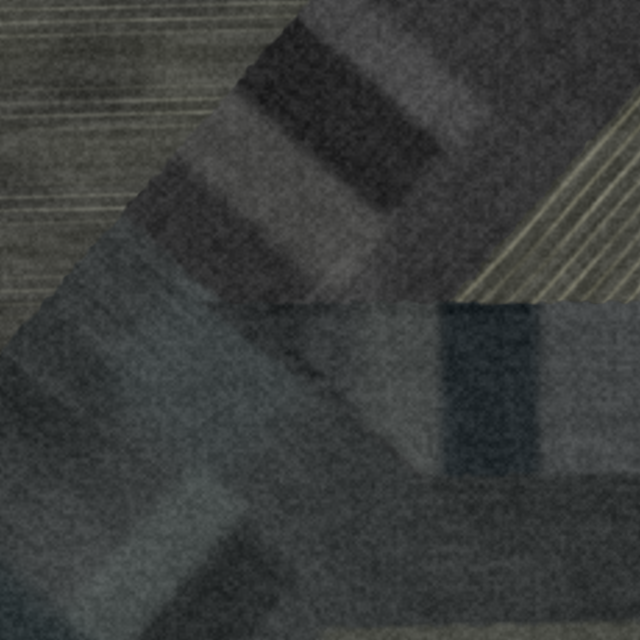
Write a three.js fragment shader that draws this texture.

```glsl
varying vec2 vUv;

const vec2 ALONG = vec2(0.66, 0.75);
const vec2 ACROSS = vec2(0.75, -0.66);

float hash(vec2 p) {
  return fract(sin(dot(p, vec2(127.1, 311.7))) * 43758.5453);
}

float noise(vec2 p) {
  vec2 i = floor(p);
  vec2 f = fract(p);
  f = f * f * (3.0 - 2.0 * f);
  return mix(mix(hash(i), hash(i + vec2(1.0, 0.0)), f.x),
             mix(hash(i + vec2(0.0, 1.0)), hash(i + 1.0), f.x), f.y);
}

float fbm(vec2 p) {
  float sum = 0.0;
  float weight = 0.5;
  for (int i = 0; i < 4; i++) {
    sum += weight * noise(p);
    p = p * 2.03 + 17.3;
    weight *= 0.5;
  }
  return sum;
}

float edge(float at, float x, float blur) {
  return smoothstep(at - blur, at + blur, x);
}

// Soft rectangle between two corners
float patchMask(vec2 p, vec2 low, vec2 high, float blur) {
  vec2 a = smoothstep(low - blur, low + blur, p);
  vec2 b = smoothstep(high - blur, high + blur, p);
  return a.x * a.y * (1.0 - b.x) * (1.0 - b.y);
}

// Long threads running along the first axis, centred on zero
float threads(vec2 p, float density) {
  return noise(p * vec2(density * 0.07, density)) +
         0.6 * noise(p * vec2(density * 0.2, density * 1.7) + 9.0) - 0.8;
}

vec3 diagonalBand(vec2 q) {
  vec3 c = vec3(0.205, 0.205, 0.207);
  c += 0.075 * patchMask(q, vec2(1.04, -0.34), vec2(1.13, 0.03), 0.018);
  c -= 0.055 * patchMask(q, vec2(0.89, -0.34), vec2(1.035, 0.01), 0.014);
  c += vec3(0.08, 0.08, 0.072) * patchMask(q, vec2(0.75, -0.34), vec2(0.885, 0.04), 0.025);
  c -= 0.018 * patchMask(q, vec2(0.62, -0.34), vec2(0.745, 0.0), 0.015);
  c += 0.03 * patchMask(q, vec2(0.63, 0.0), vec2(0.82, 0.12), 0.04);
  return c + 0.026 * threads(q, 110.0) + 0.014 * threads(q.yx, 90.0);
}

vec3 lowerWeave(vec2 q) {
  vec3 c = vec3(0.222, 0.236, 0.237);
  c += vec3(0.03, 0.04, 0.042) * patchMask(q, vec2(0.4, -0.16), vec2(0.63, 0.1), 0.05);
  c -= 0.04 * patchMask(q, vec2(0.25, -0.34), vec2(0.44, -0.09), 0.045);
  c += vec3(0.055, 0.065, 0.06) * patchMask(q, vec2(0.09, 0.045), vec2(0.41, 0.155), 0.022);
  c += 0.035 * patchMask(q, vec2(0.1, -0.09), vec2(0.23, 0.07), 0.03);
  c -= 0.055 * patchMask(q, vec2(-0.2, 0.157), vec2(0.39, 0.29), 0.014);
  c -= 0.02 * patchMask(q, vec2(0.42, 0.18), vec2(0.65, 0.5), 0.04);
  c -= vec3(0.045, 0.025, 0.018) * (1.0 - edge(0.09, q.x, 0.035));
  float strandFade = 0.4 + 0.6 * (1.0 - edge(-0.1, q.y, 0.12));
  return c + 0.05 * strandFade * threads(q.yx, 75.0);
}

vec3 horizontalBand(vec2 p) {
  vec3 c = vec3(0.225, 0.237, 0.24);
  c -= 0.035 * patchMask(p, vec2(0.3, 0.3), vec2(0.48, 0.54), 0.025);
  c += vec3(0.055, 0.057, 0.05) * patchMask(p, vec2(0.56, 0.2), vec2(0.685, 0.56), 0.025);
  c -= vec3(0.085, 0.07, 0.06) * patchMask(p, vec2(0.69, 0.2), vec2(0.84, 0.56), 0.014);
  c += 0.042 * edge(0.85, p.x, 0.018);
  return c + 0.022 * threads(p, 95.0) + 0.014 * threads(p.yx, 100.0);
}

vec3 lowerBand(vec2 p) {
  vec3 c = vec3(0.188, 0.2, 0.2);
  c += 0.03 * patchMask(p, vec2(0.68, 0.04), vec2(0.87, 0.16), 0.05);
  return c + 0.035 * threads(p, 85.0);
}

// Pale ribs gathered into groups
vec3 ribbedCloth(vec2 p) {
  float y = p.y - 0.025 * p.x;
  float group = 0.5 + 0.5 * cos((y - 0.825) * 43.3);
  float rib = pow(0.5 + 0.5 * cos(y * 300.0), 3.0);
  float wear = 0.45 + 0.8 * noise(vec2(p.x * 8.0, y * 50.0));
  vec3 c = mix(vec3(0.235, 0.237, 0.225), vec3(0.29, 0.293, 0.265), noise(p * vec2(7.0, 13.0)));
  c -= 0.035 * patchMask(p, vec2(0.08, 0.84), vec2(0.24, 0.97), 0.03);
  c += vec3(0.125, 0.125, 0.11) * group * group * rib * wear;
  return c + 0.06 * threads(vec2(p.x, y), 80.0);
}

vec3 diagonalRibs(vec2 q) {
  float rib = pow(0.5 + 0.5 * cos((q.y + 0.008 * noise(q * 7.0)) * 225.0), 4.0);
  float wear = 0.35 + 0.8 * noise(q * vec2(9.0, 35.0));
  vec3 c = vec3(0.268, 0.27, 0.242) + vec3(0.16, 0.155, 0.125) * rib * wear;
  return c + 0.075 * threads(q, 100.0);
}

void main() {
  vec2 p = vUv;
  vec2 frayed = p + 0.008 * (vec2(noise(p * 85.0), noise(p * 85.0 + 31.0)) - 0.5);
  vec2 q = vec2(dot(p, ALONG), dot(p, ACROSS));
  vec2 f = vec2(dot(frayed, ALONG), dot(frayed, ACROSS));

  // Overlapping pieces of cloth
  vec3 c = mix(lowerWeave(q), diagonalBand(q), edge(0.625, f.x, 0.012));
  float right = edge(0.63, f.x + 0.08 * (0.25 - f.y) * step(f.y, 0.25), 0.007);
  float upper = edge(0.527, frayed.y, 0.004);
  c = mix(c, horizontalBand(p), right * (1.0 - upper));
  float lower = edge(0.66, frayed.x, 0.025) * (1.0 - edge(0.257 + 0.02 * (p.x - 0.7), frayed.y, 0.007));
  c = mix(c, lowerBand(p), lower);
  c = mix(c, ribbedCloth(p), 1.0 - edge(-0.297, f.y, 0.004));
  c = mix(c, diagonalRibs(q), edge(0.178, f.y, 0.003) * upper);
  c = mix(c, vec3(0.295, 0.302, 0.275), edge(0.5, frayed.x, 0.02) * (1.0 - edge(0.018 + 0.02 * (p.x - 0.5), frayed.y, 0.008)));

  // Shadowed seams
  float seam = patchMask(frayed, vec2(0.42, 0.508), vec2(0.83, 0.526), 0.007);
  seam += patchMask(f, vec2(0.628, 0.02), vec2(0.642, 0.28), 0.008);
  c -= 0.045 * seam * (0.4 + noise(p * 65.0));

  // Worn shading and fine pile
  c += 0.05 * (fbm(p * 9.0) - 0.47);
  c += 0.07 * (noise(p * 125.0) - 0.5) + 0.045 * (noise(p * 230.0 + 5.0) - 0.5);
  gl_FragColor = vec4(clamp(c, 0.0, 1.0), 1.0);
}
```
